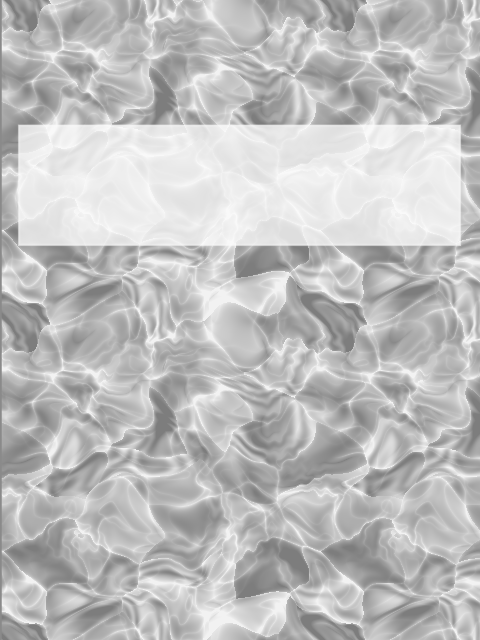
Give the GLSL for this texture, as a Shadertoy shader.

```glsl
// Grey rippling water in a square repeating tile, with a pale translucent panel.
// Warped Voronoi facets give the flat patches; folded noise gives the bright
// caustic threads and the contour ripples inside the facets.

const float TAU = 6.2831853;

vec2 hash2(vec2 c) {
    vec3 a = fract(c.xyx * vec3(0.1031, 0.1030, 0.0973));
    a += dot(a, a.yzx + 33.33);
    return fract((a.xx + a.yz) * a.zy);
}

// Gradient at a lattice corner, wrapped so that the noise tiles
float corner(vec2 cell, vec2 f, vec2 count, float seed) {
    float angle = TAU * hash2(mod(cell, count) + seed * 19.0).x;
    return dot(vec2(cos(angle), sin(angle)), f);
}

// Tiling gradient noise with a given count of cells per tile
float noise(vec2 q, vec2 count, float seed) {
    q *= count;
    vec2 i = floor(q), f = q - i;
    vec2 u = f * f * f * (f * (f * 6.0 - 15.0) + 10.0);
    vec2 e = vec2(1, 0);
    return mix(mix(corner(i, f, count, seed), corner(i + e, f - e, count, seed), u.x),
               mix(corner(i + e.yx, f - e.yx, count, seed),
                   corner(i + 1.0, f - 1.0, count, seed), u.x), u.y);
}

// Tiling Voronoi: x = gap to the border, yz = random pair of the facet
vec3 facets(vec2 q, vec2 count) {
    q *= count;
    vec2 i = floor(q), id = vec2(0);
    float near = 9.0, next = 9.0;
    for (int y = -1; y <= 1; y++)
    for (int x = -1; x <= 1; x++) {
        vec2 cell = i + vec2(x, y);
        vec2 rnd = hash2(mod(cell, count) + 7.0);
        float d = length(cell + rnd - q);
        if (d < near) { next = near; near = d; id = rnd; }
        else next = min(next, d);
    }
    return vec3(next - near, fract(id * 7.31 + id.yx * 3.7));
}

float thread(float n, float sharpness) {
    return exp(-abs(n) * sharpness);
}

float water(vec2 q) {
    // Broad swirl, finer bend and patches of jagged refraction
    vec2 w = q + 0.10 * vec2(noise(q, vec2(4), 1.0), noise(q, vec2(4), 2.0));
    w += 0.045 * vec2(noise(w, vec2(10), 3.0), noise(w, vec2(10), 4.0));
    float jagged = smoothstep(0.1, 0.4, noise(q, vec2(5), 5.0));
    w += 0.006 * jagged * sin(TAU * 24.0 * q.yx);

    // Flat facets with soft shading
    vec3 facet = facets(w, vec2(6, 7));
    float tone = 0.645 + 0.25 * (facet.y - 0.5);
    tone += 0.22 * noise(w, vec2(9, 11), 6.0);

    // Contour ripples, stronger in some facets
    float swell = noise(w + 0.08 * facet.yz, vec2(5, 6), 7.0);
    float ripple = sin(26.0 * swell + TAU * facet.z);
    tone += 0.09 * ripple * smoothstep(0.15, 0.8, facet.z);
    tone += 0.10 * noise(w, vec2(18, 26), 8.0);

    // Bright threads along borders and folds
    float strength = 0.6 + 0.8 * noise(q, vec2(7), 9.0);
    float light = 0.26 * strength * exp(-facet.x * 13.0);
    light += 0.17 * strength * thread(noise(w, vec2(5, 6), 10.0), 22.0);
    light += 0.17 * thread(noise(w, vec2(8, 11), 11.0), 16.0)
           * smoothstep(-0.15, 0.3, noise(q, vec2(6), 12.0));
    light += 0.10 * thread(noise(w, vec2(13, 18), 13.0), 12.0) * facet.y;
    tone += light;

    // Dark creases beside the light
    tone -= 0.09 * thread(noise(w + 0.012, vec2(8, 11), 11.0), 14.0)
          * smoothstep(0.0, 0.3, noise(q, vec2(7), 14.0));
    return clamp(tone, 0.49, 0.95);
}

void mainImage(out vec4 fragColor, in vec2 fragCoord) {
    vec2 uv = fragCoord / iResolution.xy;
    vec2 p = fragCoord / iResolution.y;
    float aspect = iResolution.x / iResolution.y;
    float pixel = 1.0 / iResolution.y;

    float tone = water(p / vec2(0.495, 0.501));

    // Translucent panel with a slightly lighter rim
    vec2 away = abs(uv - vec2(0.499, 0.7105)) - vec2(0.461, 0.0945);
    away.x *= aspect;
    float box = max(away.x, away.y);
    float panel = 1.0 - smoothstep(-pixel, pixel, box);
    float rim = panel * smoothstep(-0.005, 0.0, box);
    tone = mix(tone, 0.985, 0.77 * panel + 0.08 * rim);

    // Thin grey line down the left side
    float line = 1.0 - smoothstep(-0.5 * pixel, 0.5 * pixel, p.x - 0.0026);
    tone = mix(tone, 0.54, line);

    fragColor = vec4(vec3(tone), 1.0);
}
```
